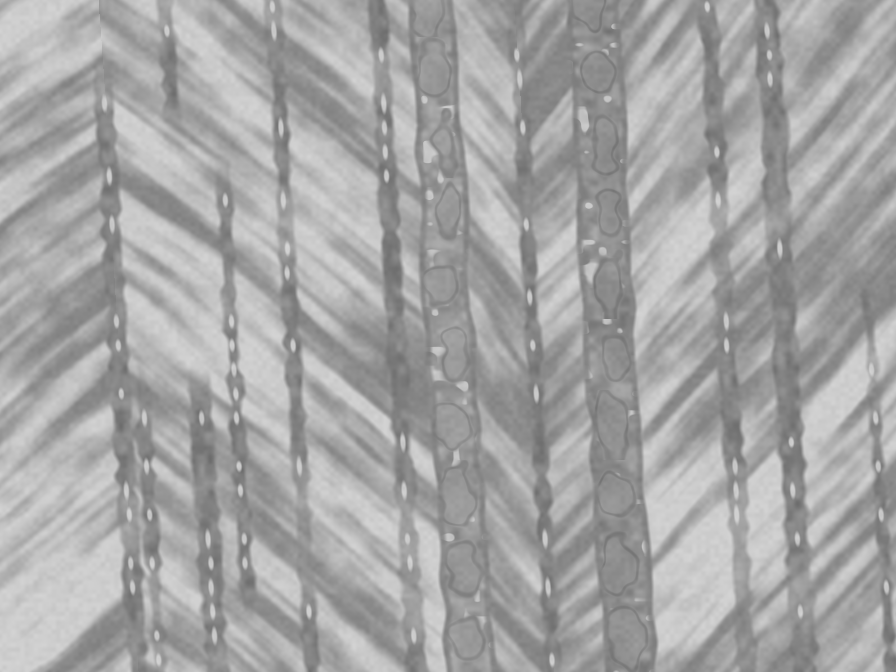
A Shadertoy shader for this texture:

```glsl
// Grey micrograph of layered crystal fibres: slanted streaks that flip direction
// at leaning vertical seams, dark beaded rays and two wide, cell-filled vessels.
// Streaks are stretched value noise; rays and vessels are soft distance bands.

const float LEAN = 0.06;          // sideways drift of the seams per unit height
const float DARK_FIBRE = 0.525;
const float PALE_FIBRE = 0.805;
const float RAY_TONE = 0.51;
const float BEAD_TONE = 0.84;
const float VESSEL_TONE = 0.585;
const float RIM_TONE = 0.48;
const float GRAIN = 0.045;
const float BEAD_STEP = 0.036;
const float CELL_STEP = 0.105;

// Rays: centre, half width, lower end, upper end
const int RAY_COUNT = 11;
const vec4 RAYS[RAY_COUNT] = vec4[RAY_COUNT](
    vec4(0.180, 0.013, -0.1, 0.90), vec4(0.212, 0.009, -0.1, 0.45),
    vec4(0.278, 0.011, 0.83, 1.10), vec4(0.297, 0.016, -0.1, 0.43),
    vec4(0.350, 0.009, 0.10, 0.75), vec4(0.439, 0.011, -0.1, 1.10),
    vec4(0.594, 0.013, -0.1, 1.10), vec4(0.798, 0.010, -0.1, 1.10),
    vec4(1.086, 0.013, -0.1, 1.10), vec4(1.172, 0.018, -0.1, 1.10),
    vec4(1.300, 0.007, -0.1, 0.58));

// Vessels: centre, half width, tone offset
const vec3 VESSEL_A = vec3(0.674, 0.035, 0.015);
const vec3 VESSEL_B = vec3(0.913, 0.038, -0.015);

float hash(vec2 p) {
    vec3 q = fract(p.xyx * 0.1031);
    q += dot(q, q.yzx + 33.33);
    return fract((q.x + q.y) * q.z);
}

float noise(vec2 p) {
    vec2 i = floor(p), f = fract(p);
    f = f * f * (3.0 - 2.0 * f);
    return mix(mix(hash(i), hash(i + vec2(1, 0)), f.x),
               mix(hash(i + vec2(0, 1)), hash(i + vec2(1, 1)), f.x), f.y);
}

// Streak direction in degrees for each zone between seams
float fibreAngle(float s) {
    if (s < RAYS[0].x) return 38.0;
    if (s < VESSEL_A.x) return -39.0;
    if (s < RAYS[7].x) return -50.0;
    if (s < VESSEL_B.x) return 42.0;
    return 45.0;
}

float fibreTone(vec2 p, float s) {
    float degrees = fibreAngle(s);
    float a = radians(degrees + 7.0 * (noise(p * 1.7 + 5.0) - 0.5));
    vec2 along = vec2(cos(a), sin(a));
    vec2 q = vec2(dot(p, along), dot(p, vec2(-along.y, along.x))) + degrees;
    q.y += 0.012 * (noise(p * 7.0 + 31.0) - 0.5);
    float n = 0.30 * noise(q * vec2(2.6, 17.0))
            + 0.34 * noise(q * vec2(5.0, 52.0) + 17.0)
            + 0.18 * noise(q * vec2(11.0, 105.0) + 43.0)
            + 0.18 * noise(p * 4.5 + 71.0);
    n += 0.10 * (noise(p * 38.0 + 11.0) - 0.5);
    float shade = (s - 0.83) / 0.13;
    n -= 0.07 * exp(-shade * shade);
    return mix(DARK_FIBRE, PALE_FIBRE, smoothstep(0.27, 0.68, n));
}

void addRay(inout float tone, float s, float y, vec4 ray, float seed) {
    float x = s - ray.x;
    float ragged = 0.010 * (noise(vec2(s * 30.0 + seed, y * 55.0)) - 0.5);
    float body = smoothstep(0.005, -0.004, abs(x) - ray.y + ragged);
    float ends = smoothstep(ray.z - 0.03, ray.z + 0.03, y)
               * smoothstep(ray.w + 0.03, ray.w - 0.03, y);
    float patches = mix(0.55, 1.0, smoothstep(0.2, 0.6, noise(vec2(seed * 7.0, y * 9.0))));
    float mottle = 0.13 * (noise(vec2(s * 85.0, y * 60.0) + seed) - 0.5);
    tone = mix(tone, RAY_TONE + mottle, body * ends * patches);

    // Pale elongated beads along the core
    float row = floor(y / BEAD_STEP);
    float pick = hash(vec2(row + 9.0, seed * 3.0));
    vec2 bead = vec2(x + 0.008 * (pick - 0.75), (fract(y / BEAD_STEP) - 0.5) * BEAD_STEP);
    float d = length(bead / vec2(0.0042, 0.008 + 0.007 * fract(pick * 13.0)));
    tone = mix(tone, BEAD_TONE, 0.85 * smoothstep(1.3, 0.5, d) * step(0.62, pick) * ends);
}

void addVessel(inout float tone, float s, float y, vec3 vessel, float seed) {
    float x = s - vessel.x;
    float ragged = 0.009 * (noise(vec2(seed + sign(x) * 4.0, y * 22.0)) - 0.5);
    float edge = abs(x) - vessel.y + ragged;
    vec2 p = vec2(s, y);

    // Distorted cells with dark outlines and mottled gaps
    float row = floor(y / CELL_STEP);
    float pick = hash(vec2(row + 5.0, seed));
    vec2 cell = vec2(x + 0.018 * (pick - 0.5), (fract(y / CELL_STEP) - 0.5) * CELL_STEP);
    vec2 size = vec2(0.016 + 0.012 * pick, 0.026 + 0.024 * fract(pick * 17.0));
    float d = (length(cell / size) - 1.0) * size.x + 0.016 * (noise(p * 48.0 + seed) - 0.5);
    float gap = smoothstep(0.0, 0.008, d);
    float inside = VESSEL_TONE + vessel.z + 0.07 * (noise(p * 28.0) - 0.5);
    inside += gap * 0.15 * (noise(p * vec2(60.0, 85.0) + seed) - 0.55);
    inside -= 0.07 * smoothstep(0.004, 0.0005, abs(d));
    float sliver = smoothstep(0.75, 0.87, noise(p * vec2(55.0, 75.0) + seed * 3.0));
    inside = mix(inside, BEAD_TONE, 0.75 * sliver * gap);

    float rim = smoothstep(-0.012, -0.004, edge);
    inside = mix(inside, RIM_TONE + 0.06 * noise(p * 70.0), 0.85 * rim);
    tone = mix(tone, inside, smoothstep(0.004, -0.003, edge));
}

void mainImage(out vec4 fragColor, in vec2 fragCoord) {
    vec2 p = fragCoord / iResolution.y;
    float s = p.x + LEAN * (p.y - 0.5) + 0.010 * (noise(vec2(p.y * 3.5, 2.0)) - 0.5);

    float tone = fibreTone(p, s);
    for (int i = 0; i < RAY_COUNT; i++) addRay(tone, s, p.y, RAYS[i], float(i) + 1.0);
    addVessel(tone, s, p.y, VESSEL_A, 21.0);
    addVessel(tone, s, p.y, VESSEL_B, 37.0);

    tone += GRAIN * (noise(p * 150.0) - 0.5);
    fragColor = vec4(vec3(tone), 1.0);
}
```
